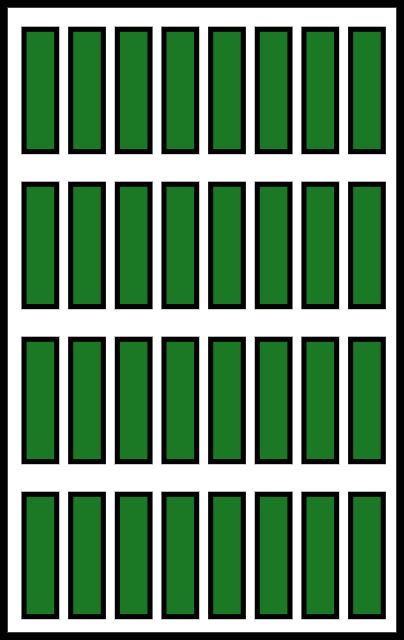
Give the GLSL for this pattern, as a Shadertoy shader.

```glsl
// A grid of tall green bars with black outlines on white, inside a black frame.
// Each point is folded into its nearest grid cell, and box distances give the
// outlines, fills and frame with edges smoothed over one pixel.

const vec2  GRID_COUNT   = vec2(8.0, 4.0);
// All lengths are fractions of the canvas height.
const vec2  GRID_PITCH   = vec2(0.0729, 0.2422);
const vec2  GRID_CENTRE  = vec2(0.0026, -0.0046);
const vec2  BAR_HALF     = vec2(0.0295, 0.0996);
const float LINE_WIDTH   = 0.0080;
const float FRAME_WIDTH  = 0.0121;

const vec3  PAPER = vec3(1.0);
const vec3  INK   = vec3(0.005, 0.008, 0.005);
const vec3  GREEN = vec3(0.105, 0.475, 0.145);

// Largest axis distance: keeps the corners square inside and out.
float boxDistance(vec2 p, vec2 halfSize) {
    vec2 d = abs(p) - halfSize;
    return max(d.x, d.y);
}

// Coverage of the inside of a shape, one pixel wide at the edge.
float coverage(float dist, float pixel) {
    return clamp(0.5 - dist / pixel, 0.0, 1.0);
}

// Offset from the centre of the nearest cell in the finite grid.
vec2 cellOffset(vec2 p) {
    vec2 middle = 0.5 * (GRID_COUNT - 1.0);
    vec2 cell = floor(p / GRID_PITCH + middle + 0.5);
    cell = clamp(cell, vec2(0.0), GRID_COUNT - 1.0);
    return p - (cell - middle) * GRID_PITCH;
}

void mainImage(out vec4 fragColor, in vec2 fragCoord) {
    float pixel = 1.0 / iResolution.y;
    vec2 canvasHalf = 0.5 * iResolution.xy * pixel;
    vec2 p = fragCoord * pixel - canvasHalf;

    // Frame around the paper
    float paper = coverage(boxDistance(p, canvasHalf - FRAME_WIDTH), pixel);
    vec3 colour = mix(INK, PAPER, paper);

    // Outlined bars
    float bar = boxDistance(cellOffset(p - GRID_CENTRE), BAR_HALF);
    colour = mix(colour, INK, coverage(bar, pixel));
    colour = mix(colour, GREEN, coverage(bar + LINE_WIDTH, pixel));

    fragColor = vec4(colour, 1.0);
}
```
